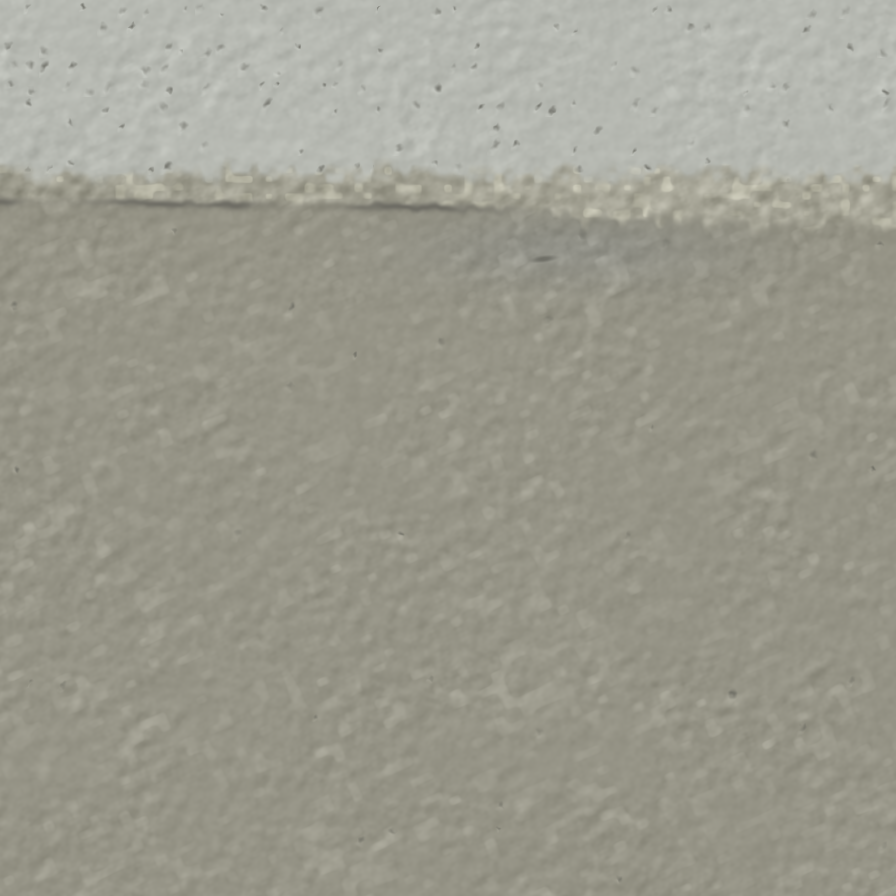
Reproduce this texture procedurally as a WebGL 1 fragment shader.

```glsl
precision highp float;
// Painted plaster wall: pale band above a rough ridge, olive-grey paint below.

uniform vec2 u_resolution;

const vec3 PALE_PAINT = vec3(0.712, 0.722, 0.694);
const vec3 OLIVE_PAINT = vec3(0.584, 0.577, 0.524);
const vec3 RIDGE_PAINT = vec3(0.622, 0.616, 0.560);
const vec3 SMUDGE_TINT = vec3(0.555, 0.558, 0.530);
const vec3 SEAM_SHADOW = vec3(0.430, 0.425, 0.395);
const vec3 PIT_SHADE = vec3(0.39, 0.39, 0.36);
const vec2 LIGHT_STEP = vec2(-0.0026, 0.0034);
const float BUMP_SCALE = 64.0;
const float WALL_RELIEF = 0.068;
const float RIDGE_RELIEF = 0.15;
const float FLECK_LIGHT = 0.036;
const float PALE_PIT_CELLS = 46.0;
const float OLIVE_PIT_CELLS = 24.0;
const float TOP_SOFTNESS = 0.010;
const float BOTTOM_SOFTNESS = 0.005;

float hash(vec2 p) {
  vec3 q = fract(vec3(p.xyx) * 0.1031);
  q += dot(q, q.yzx + 33.33);
  return fract((q.x + q.y) * q.z);
}

float noise(vec2 p) {
  vec2 cell = floor(p);
  vec2 f = fract(p);
  f = f * f * f * (f * (f * 6.0 - 15.0) + 10.0);
  float low = mix(hash(cell), hash(cell + vec2(1.0, 0.0)), f.x);
  float high = mix(hash(cell + vec2(0.0, 1.0)), hash(cell + 1.0), f.x);
  return mix(low, high, f.y);
}

// Height of the plaster, stretched a little along the rising diagonal.
float plasterHeight(vec2 uv) {
  vec2 p = vec2(uv.x * 0.82 + uv.y * 0.57, uv.y * 0.82 - uv.x * 0.57);
  p *= vec2(0.9, 1.15) * BUMP_SCALE;
  float height = 0.0;
  float weight = 0.55;
  for (int i = 0; i < 3; i++) {
    height += weight * noise(p + 40.0);
    p = mat2(1.62, 0.9, -0.9, 1.62) * p;
    weight *= 0.52;
  }
  return height;
}

// Slope seen by raking light from the upper left.
float relief(vec2 uv) {
  return plasterHeight(uv - LIGHT_STEP) - plasterHeight(uv + LIGHT_STEP);
}

// Scattered pits: x is the dark hollow, y the lit lip below it.
vec2 pits(vec2 uv, float cells, float density) {
  vec2 p = uv * cells;
  vec2 cell = floor(p);
  float chosen = step(hash(cell + 71.0), density);
  vec2 center = 0.25 + 0.5 * vec2(hash(cell + 13.0), hash(cell + 29.0));
  vec2 d = (fract(p) - center) / cells;
  float size = mix(0.0024, 0.0052, hash(cell + 53.0));
  d += 0.0035 * vec2(noise(uv * 210.0) - 0.5, noise(uv * 210.0 + 31.0) - 0.5);
  d.y -= d.x * (hash(cell + 37.0) * 1.0 - 0.3);
  float hollow = 1.0 - smoothstep(0.0, size * 1.35, length(d));
  vec2 lip = d + vec2(0.7, 1.1) * size;
  float glint = 1.0 - smoothstep(0.0, size * 1.5, length(lip));
  return chosen * vec2(hollow * mix(0.25, 1.0, hash(cell + 97.0)), glint);
}

void main() {
  vec2 uv = gl_FragCoord.xy / u_resolution;
  float slope = relief(uv);
  float wobble = noise(uv * vec2(38.0, 20.0)) - 0.5;
  float crumbs = noise(uv * vec2(95.0, 80.0) + 5.0) - 0.5;
  float broad = noise(uv * 5.0 + 9.0) - 0.5;

  // Ridge borders; the lower one drops toward the right.
  float rightSide = smoothstep(0.45, 0.7, uv.x);
  float top = 0.807 + wobble * 0.012 + crumbs * 0.020 - 0.003 * uv.x;
  float bottom = 0.778 - 0.014 * uv.x - 0.014 * smoothstep(0.5, 0.76, uv.x);
  bottom += wobble * mix(0.003, 0.012, rightSide);
  bottom += crumbs * mix(0.004, 0.018, rightSide);
  float pale = smoothstep(-TOP_SOFTNESS, TOP_SOFTNESS, uv.y - top);
  float softness = BOTTOM_SOFTNESS * (1.0 + rightSide);
  float abovePaint = smoothstep(-softness, softness, uv.y - bottom);
  float ridge = abovePaint * (1.0 - pale);

  // Base coats.
  vec3 color = OLIVE_PAINT + broad * 0.006;
  vec2 smudgeOffset = (uv - vec2(0.64, 0.722)) / vec2(0.17, 0.04);
  color = mix(color, SMUDGE_TINT, 0.7 * exp(-dot(smudgeOffset, smudgeOffset)));
  float chalk = noise(uv * vec2(62.0, 85.0) + 17.0);
  float chips = smoothstep(0.58, 0.88, noise(uv * vec2(90.0, 105.0) + 47.0));
  vec3 ridgeColor = RIDGE_PAINT + (chalk - 0.5) * 0.10;
  ridgeColor += chips * vec3(0.085, 0.085, 0.075);
  ridgeColor += 0.024 * smoothstep(0.3, 0.65, uv.x);
  color = mix(color, ridgeColor, abovePaint);
  color = mix(color, PALE_PAINT + broad * 0.012, pale);

  // Raking light on the grain, uneven in patches, strongest along the ridge.
  float patches = mix(0.55, 1.5, noise(uv * 13.0 + 3.0));
  color += slope * mix(WALL_RELIEF * patches, RIDGE_RELIEF, ridge);
  vec2 slant = vec2(uv.x * 0.9 + uv.y * 0.4, uv.y * 0.9 - uv.x * 0.4);
  float fleck = smoothstep(0.62, 0.95, noise(slant * vec2(62.0, 84.0) + 23.0));
  color += fleck * FLECK_LIGHT * patches * (1.0 - ridge) * (1.0 - 0.5 * pale);
  color += (noise(uv * 170.0) - 0.5) * 0.017;

  // Broken shadow under the ridge, fading out past the middle.
  float seam = (uv.y - bottom + 0.003) / 0.0045;
  float seamStrength = 1.0 - smoothstep(0.48, 0.62, uv.x);
  seamStrength *= 0.08 + 0.85 * smoothstep(0.15, 0.85, noise(vec2(uv.x * 27.0, 3.0)));
  color = mix(color, SEAM_SHADOW, exp(-seam * seam) * seamStrength);
  float under = exp(-abs(uv.y - bottom + 0.008) / 0.012) * (1.0 - abovePaint);
  color -= under * 0.016;

  // Pits crowd the left of the pale band and are rare below.
  vec2 palePits = pits(uv, PALE_PIT_CELLS, mix(0.36, 0.17, uv.x)) * pale;
  vec2 olivePits = pits(uv + 0.37, OLIVE_PIT_CELLS, 0.07) * (1.0 - abovePaint);
  vec2 marks = palePits * 0.75 + olivePits * 0.7;
  color += marks.y * 0.05;
  color = mix(color, PIT_SHADE, marks.x);

  // Slanted chip in the smudge.
  vec2 chip = uv - vec2(0.607, 0.711);
  chip.y -= chip.x * 0.12;
  float chipShade = 1.0 - smoothstep(0.2, 1.2, length(chip / vec2(0.016, 0.0042)));
  color = mix(color, PIT_SHADE, chipShade * 0.75);

  gl_FragColor = vec4(clamp(color, 0.0, 1.0), 1.0);
}
```
